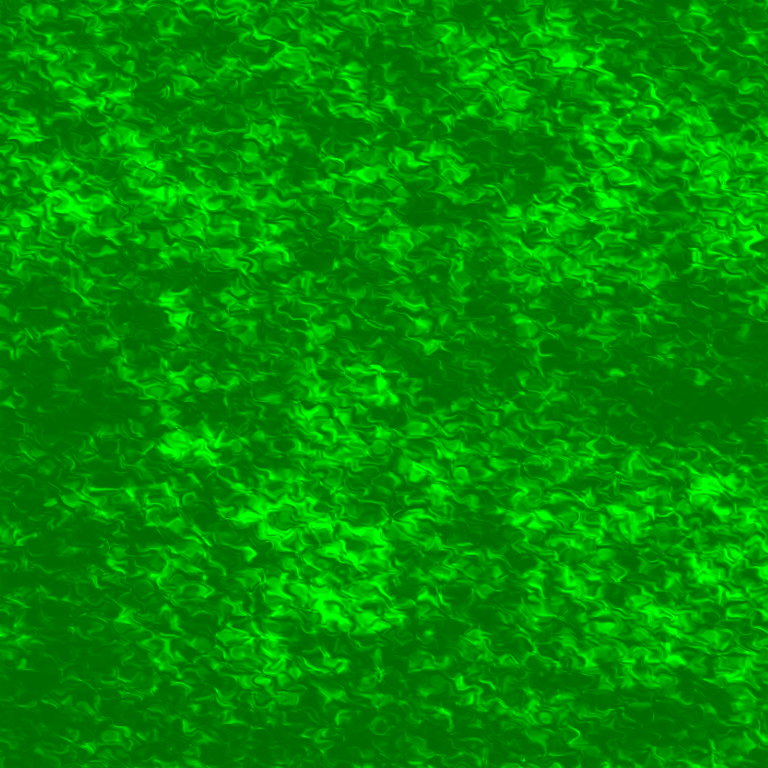
Give the GLSL for this texture, as a Shadertoy shader.

```glsl
const float DARK_GREEN = 0.42;
const float GLOW_SCALE = 0.14;

float hash(vec2 cell) {
    return fract(sin(dot(cell, vec2(127.1, 311.7))) * 43758.5453);
}

// Smooth value noise, scaled to zero mean and unit deviation
float noise(vec2 p) {
    vec2 cell = floor(p);
    vec2 f = fract(p);
    f = f * f * (3.0 - 2.0 * f);
    float low = mix(hash(cell), hash(cell + vec2(1.0, 0.0)), f.x);
    float high = mix(hash(cell + vec2(0.0, 1.0)), hash(cell + 1.0), f.x);
    return (mix(low, high, f.y) - 0.5) / 0.2145;
}

// Shifts a point by noise to give ragged outlines
vec2 warp(vec2 p, vec2 frequency, vec2 amount) {
    vec2 q = p * frequency;
    return p + amount * vec2(noise(q + 17.3), noise(q + 71.9));
}

// Slants horizontal features so they fall to the right
vec2 slant(vec2 p, float slope) {
    return vec2(p.x, p.y + slope * p.x);
}

// Broad patches, wider than tall and aligned with the axes
float patches(vec2 p) {
    return 0.38 * noise(p * vec2(5.0, 9.0) + 3.7)
         + 0.34 * noise(p * vec2(14.0, 19.0) + 41.2)
         + 0.26 * noise(p * vec2(32.0, 38.0) + 87.6);
}

// Small leafy clumps with finer flecks inside them
float grain(vec2 p) {
    vec2 q = slant(warp(p, vec2(65.0, 85.0), vec2(0.0045, 0.0030)), 0.3);
    return 0.58 * noise(q * vec2(58.0, 95.0) + 11.4)
         + 0.46 * noise(q * vec2(115.0, 180.0) + 53.8)
         + 0.34 * noise(q * vec2(200.0, 260.0) + 29.1);
}

// Soft floor: many dark tones and a long tail of bright ones
float brightness(float height) {
    return DARK_GREEN + GLOW_SCALE * log(1.0 + exp(1.7 * height));
}

void mainImage(out vec4 fragColor, in vec2 fragCoord) {
    vec2 uv = fragCoord / iResolution.y;
    float green = brightness(patches(uv) + grain(uv));
    fragColor = vec4(0.0, min(green, 1.0), 0.0, 1.0);
}
```
